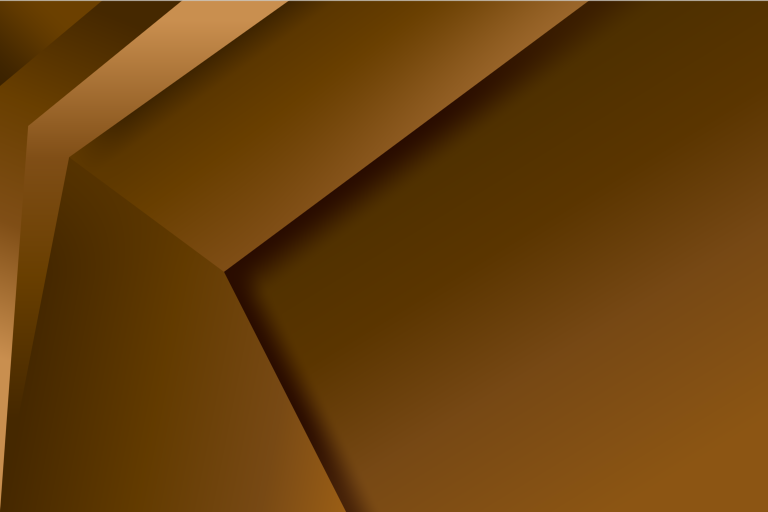
Give the GLSL for this background, as a WebGL 2 fragment shader.

```glsl
#version 300 es
precision highp float;
// Folded bronze panels stacked from the left edge to the right.
// Each panel is a wedge bounded by two lines through a corner, filled with
// a four-stop colour ramp; soft inner shadows give the sheets their depth.

#define SHADOW_UPPER 0.088
#define SHADOW_LOWER 0.064
#define SHADOW_STRENGTH 0.92
#define EDGE_SOFTNESS 0.7
#define HAIRLINE 0.002

uniform vec2 u_resolution;
out vec4 outColor;

const vec3 UMBER  = vec3(0.27, 0.155, 0.0);
const vec3 OLIVE  = vec3(0.30, 0.185, 0.0);
const vec3 BROWN  = vec3(0.41, 0.245, 0.0);
const vec3 BRONZE = vec3(0.50, 0.305, 0.085);
const vec3 AMBER  = vec3(0.55, 0.335, 0.075);
const vec3 GOLD   = vec3(0.79, 0.56, 0.31);
const vec3 SHADE  = vec3(0.15, 0.035, 0.0);
const vec3 RIM    = vec3(0.80, 0.79, 0.77);

// Signed distance to the line a-b, positive on its right side.
float side(vec2 p, vec2 a, vec2 b) {
  vec2 dir = normalize(b - a);
  return dot(p - a, vec2(dir.y, -dir.x));
}

// Piecewise linear gradient through four colours.
vec3 ramp(float t, vec4 stops, vec3 c0, vec3 c1, vec3 c2, vec3 c3) {
  vec3 k = clamp((t - stops.xyz) / (stops.yzw - stops.xyz), 0.0, 1.0);
  return mix(mix(mix(c0, c1, k.x), c2, k.y), c3, k.z);
}

// Antialiased coverage of a signed distance.
float cover(float d) {
  float w = EDGE_SOFTNESS / u_resolution.y;
  return smoothstep(-w, w, d);
}

// Band behind everything, with the small triangle in the upper left.
vec3 backBand(vec2 p) {
  vec3 band = ramp(p.y + 0.4 * p.x, vec4(0.30, 0.57, 0.82, 1.06),
                   GOLD, BRONZE, BROWN, UMBER);
  vec3 triangle = mix(UMBER * 0.85, BROWN * 1.03,
                      smoothstep(0.82, 1.10, p.y + p.x));
  float beyond = -side(p, vec2(0.0, 0.832), vec2(0.201, 1.0));
  return mix(band, triangle, cover(beyond));
}

// Bright strip, golden at the top and dark at the foot.
vec3 goldStrip(vec2 p) {
  return ramp(p.y, vec4(0.18, 0.46, 0.69, 0.96), UMBER, BROWN, BRONZE, GOLD);
}

// Creased sheet: an upper and a lower facet, each shaded from its own edge.
vec3 foldedSheet(vec2 p, float upper, float lower, float crease) {
  vec3 top = ramp(upper, vec4(0.0, 0.055, 0.17, 0.36),
                  UMBER * 0.9, BROWN * 0.87, BROWN, BRONZE);
  float glow = smoothstep(0.12, 0.38, upper) * smoothstep(0.45, 1.15, p.x);
  top = mix(top, GOLD, 0.42 * glow);
  top = mix(BROWN * 0.92, top, smoothstep(0.12, 0.26, p.x));
  vec3 foot = ramp(lower, vec4(0.0, 0.26, 0.50, 0.66),
                   UMBER, BROWN * 0.94, BRONZE * 0.94, AMBER * 1.1);
  foot = mix(foot, BROWN * 0.88, 0.7 * smoothstep(0.45, 0.72, p.y));
  return mix(foot, top, cover(crease));
}

// Large front sheet with a dark inner shadow along its two edges.
vec3 frontSheet(vec2 p, float upper, float lower) {
  float t = 0.52 * p.x + 0.85 * (1.0 - p.y);
  vec3 base = ramp(t, vec4(0.66, 0.92, 1.16, 1.48),
                   OLIVE, vec3(0.355, 0.208, 0.0),
                   vec3(0.465, 0.283, 0.08), AMBER);
  float a = 1.0 - smoothstep(0.0, SHADOW_UPPER, upper);
  float b = 1.0 - smoothstep(0.0, SHADOW_LOWER, lower);
  a *= 1.0 - 0.5 * smoothstep(0.75, 1.0, p.y);
  b *= 0.65 + 0.35 * smoothstep(0.0, 0.2, p.y);
  float shadow = 1.0 - (1.0 - a) * (1.0 - b);
  return mix(base, SHADE, SHADOW_STRENGTH * shadow);
}

void main() {
  vec2 p = gl_FragCoord.xy / u_resolution.y;
  vec2 origin = vec2(0.0);
  vec2 stripCorner = vec2(0.055, 0.754);
  vec2 foldCorner  = vec2(0.135, 0.693);
  vec2 frontCorner = vec2(0.4375, 0.469);

  // Distances to the upper and lower edge of each wedge.
  vec2 strip = vec2(side(p, stripCorner, vec2(0.357, 1.0)),
                    side(p, origin, stripCorner));
  vec2 fold  = vec2(side(p, foldCorner, vec2(0.566, 1.0)),
                    side(p, origin, foldCorner));
  vec2 front = vec2(side(p, frontCorner, vec2(1.152, 1.0)),
                    side(p, vec2(0.676, 0.0), frontCorner));
  float crease = -side(p, foldCorner, frontCorner);

  // Stack the panels from back to front.
  vec3 color = backBand(p);
  color = mix(color, goldStrip(p), cover(min(strip.x, strip.y)));
  color = mix(color, foldedSheet(p, fold.x, fold.y, crease),
              cover(min(fold.x, fold.y)));
  color = mix(color, frontSheet(p, front.x, front.y),
              cover(min(front.x, front.y)));

  // Pale hairline along the top border.
  color = mix(color, RIM, 0.8 * cover(p.y - 1.0 + HAIRLINE));
  outColor = vec4(color, 1.0);
}
```
